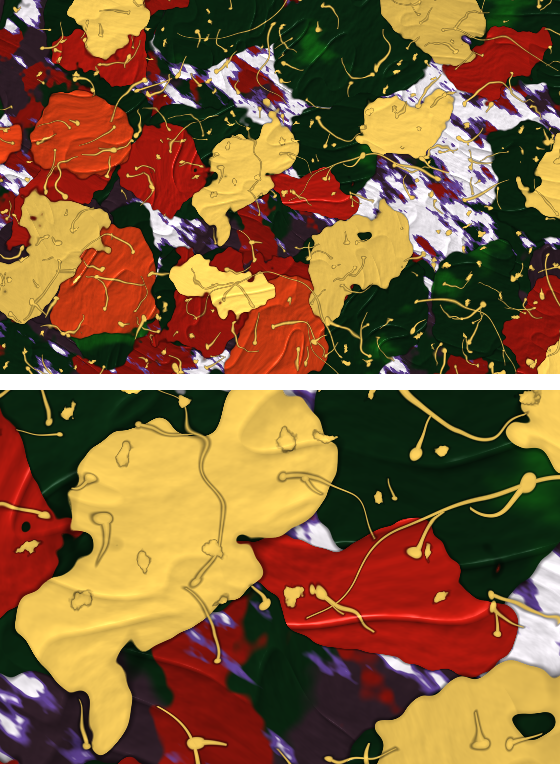
Top: the whole. Bottom: its middle third, enlarged.
Reproduce this texture procedurally as a Shadertoy shader.

```glsl
const vec3 GREEN = vec3(0.035, 0.13, 0.055);
const vec3 LEAF = vec3(0.07, 0.34, 0.07);
const vec3 PLUM = vec3(0.17, 0.11, 0.14);
const vec3 CRIMSON = vec3(0.60, 0.085, 0.05);
const vec3 ORANGE = vec3(0.79, 0.23, 0.08);
const vec3 YELLOW = vec3(0.97, 0.80, 0.36);
const vec3 VIOLET = vec3(0.36, 0.25, 0.55);
const vec3 CANVAS = vec3(0.92, 0.90, 0.92);

float hash(vec2 p) {
    return fract(sin(dot(p, vec2(127.1, 311.7))) * 43758.5453);
}

mat2 rotate(float a) {
    float c = cos(a), s = sin(a);
    return mat2(c, s, -s, c);
}

float noise(vec2 p) {
    vec2 i = floor(p), f = fract(p);
    f = f * f * (3.0 - 2.0 * f);
    return mix(mix(hash(i), hash(i + vec2(1, 0)), f.x),
               mix(hash(i + vec2(0, 1)), hash(i + vec2(1, 1)), f.x), f.y);
}

float fbm(vec2 p) {
    float sum = 0.0, amp = 0.53;
    for (int i = 0; i < 4; i++) {
        sum += amp * noise(p);
        p = rotate(0.6) * p * 2.1 + 7.3;
        amp *= 0.5;
    }
    return sum;
}

// Ragged dabs on a jittered grid: x = signed distance, y = dab id
vec2 dabs(vec2 p, float scale, float seed, float chance, float radius, float rough, float stretch) {
    vec2 g = p * scale + seed;
    g += rough * (vec2(fbm(g * 2.6), fbm(g * 2.6 + 17.0)) - 0.5);
    vec2 best = vec2(9.0, 0.0);
    for (int j = -1; j <= 1; j++)
    for (int i = -1; i <= 1; i++) {
        vec2 cell = floor(g) + vec2(i, j);
        if (hash(cell + seed) > chance) continue;
        vec2 jitter = vec2(hash(cell + 3.1), hash(cell + 8.7)) - 0.5;
        float id = hash(cell + 5.9);
        float s = sqrt(mix(1.0, stretch, hash(cell + 2.3)));
        vec2 q = rotate(-0.8 + 1.8 * (id - 0.5)) * (g - cell - 0.5 - 0.6 * jitter);
        float d = length(q * vec2(1.0 / s, s)) - radius * mix(0.75, 1.25, hash(cell + 6.4));
        if (d < best.x) best = vec2(d, id);
    }
    return vec2(best.x / scale, best.y);
}

// Flung curved strings of paint, each ending in a droplet
float strings(vec2 p, float scale, float seed, float chance, float width) {
    vec2 g = p * scale + seed;
    g += 0.16 * (vec2(noise(g * 4.0), noise(g * 4.0 + 9.0)) - 0.5);
    float best = 9.0;
    for (int j = -1; j <= 1; j++)
    for (int i = -1; i <= 1; i++) {
        vec2 cell = floor(g) + vec2(i, j);
        if (hash(cell + seed) > chance) continue;
        vec2 centre = cell + vec2(hash(cell + 1.7), hash(cell + 4.2));
        float size = hash(cell + 7.5);
        float len = mix(0.12, 0.75, size * size);
        float bend = 2.4 * (hash(cell + 9.3) - 0.5);
        float w = width * mix(0.5, 1.5, hash(cell + 6.6));
        vec2 q = rotate(6.283 * hash(cell + 2.8)) * (g - centre);
        float x = clamp(q.x, -len, len);
        float taper = 0.35 + 0.65 * (x + len) / (2.0 * len);
        float slope = 2.0 * bend * x;
        float line = length(vec2(q.x - x, (q.y - bend * x * x) / sqrt(1.0 + slope * slope)));
        float drop = length(q - vec2(len, bend * len * len)) - 2.0 * w;
        best = min(best, min(line - w * taper, drop));
    }
    return best / scale;
}

// Knife creases and fine bristle texture
float relief(vec2 p, float angle) {
    vec2 q = rotate(angle) * p;
    q += 0.07 * vec2(noise(q * 9.0), noise(q * 9.0 + 31.0));
    float crease = 1.0 - abs(2.0 * noise(q * vec2(9.0, 24.0)) - 1.0);
    return 0.6 * pow(crease, 5.0) + 0.55 * fbm(q * vec2(32.0, 62.0));
}

// Covers what lies below, with a thin shadow round the edge
void lay(inout vec3 colour, inout float angle, vec2 dab, vec3 paint, float depth, float px) {
    float cover = 1.0 - smoothstep(-px, px, dab.x);
    colour *= 1.0 - 0.45 * (1.0 - smoothstep(0.0, depth, dab.x));
    float rim = 1.0 - smoothstep(0.0, depth, -dab.x);
    colour = mix(colour, paint * mix(0.86, 1.1, dab.y) * (1.0 - 0.12 * rim), cover);
    angle = mix(angle, 6.283 * dab.y, step(0.5, cover));
}

// Scraped ground where bare canvas and violet show through
vec3 ground(vec2 p) {
    vec3 c = mix(GREEN, PLUM, smoothstep(0.42, 0.5, fbm(p * 7.0)));
    c = mix(c, CRIMSON * 0.8, smoothstep(0.56, 0.6, fbm(p * 9.0 + 40.0)));
    float scrape = fbm(rotate(0.7) * p * vec2(14.0, 40.0)) + 0.6 * (noise(p * 5.0 + 3.0) - 0.5);
    c = mix(c, VIOLET, smoothstep(0.52, 0.60, scrape));
    return mix(c, CANVAS, smoothstep(0.61, 0.66, scrape));
}

void mainImage(out vec4 fragColor, in vec2 fragCoord) {
    vec2 p = fragCoord / iResolution.y;
    float px = 0.9 / iResolution.y;
    float angle = 0.6;
    vec3 colour = ground(p);

    // Broad dabs, from the lowest coat to the top
    vec3 green = mix(GREEN, LEAF, 0.8 * smoothstep(0.6, 0.78, fbm(p * vec2(6.0, 9.0) + 20.0)));
    lay(colour, angle, dabs(p, 2.6, 11.0, 0.85, 0.45, 0.5, 1.5), green, 0.006, px);
    lay(colour, angle, dabs(p, 2.3, 23.0, 0.42, 0.36, 0.5, 1.5), PLUM, 0.006, px);
    lay(colour, angle, dabs(p, 3.2, 37.0, 0.58, 0.36, 0.7, 1.8), CRIMSON, 0.006, px);
    lay(colour, angle, dabs(p, 2.1, 52.0, 0.42, 0.25, 0.4, 1.5), ORANGE, 0.008, px);
    lay(colour, angle, dabs(p, 2.4, 71.0, 0.72, 0.27, 0.75, 2.4), YELLOW, 0.009, px);

    // Splatter: long strings, short strings and specks
    float splash = strings(p, 3.5, 5.0, 0.75, 0.009);
    splash = min(splash, strings(p, 8.0, 14.0, 0.6, 0.022));
    splash = min(splash, strings(p, 15.0, 29.0, 0.45, 0.035));
    float speck = dabs(p, 22.0, 33.0, 0.28, 0.13, 0.5, 2.5).x;
    splash = min(splash, speck + 0.012 * smoothstep(0.45, 0.6, noise(p * 6.0)));
    float kept = angle;
    lay(colour, angle, vec2(splash, 0.5), YELLOW, 0.003, px);

    // Raking light from the upper left, with wet highlights
    vec2 light = 0.003 * normalize(vec2(-0.6, 0.8));
    float slope = relief(p - light, kept) - relief(p + light, kept);
    float yellowness = smoothstep(0.4, 0.7, colour.g) * (1.0 - smoothstep(0.5, 0.8, colour.b));
    colour *= 1.0 + mix(0.85, 0.35, yellowness) * clamp(slope, -0.7, 0.7);
    float gloss = smoothstep(0.26, 0.62, slope) * noise(p * 40.0);
    colour += mix(0.45, 0.12, yellowness) * gloss * vec3(0.95, 0.97, 1.0);
    fragColor = vec4(clamp(colour, 0.0, 1.0), 1.0);
}
```
